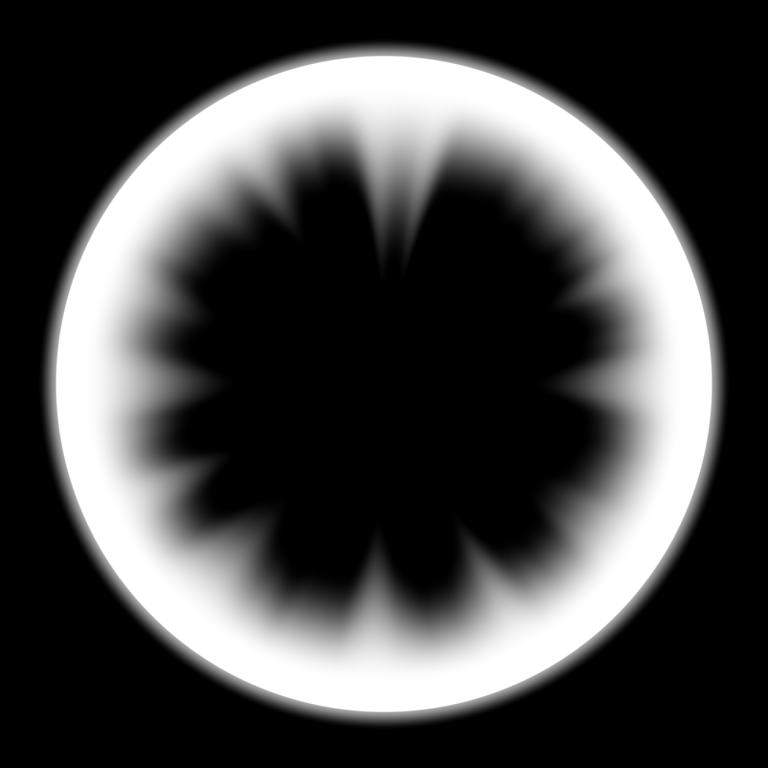
Give the GLSL for this background, as a Shadertoy shader.

```glsl
const float DISC_RADIUS  = 0.427;
const float GLOW_RADIUS  = 0.451;
const float GLOW_LEVEL   = 0.70;
const float WHITE_RADIUS = 0.392;  // the ring is fully white beyond this
const float DARK_RADIUS  = 0.262;  // the core is black within this, between rays
const float MIN_DARK     = 0.08;
const float STREAK_SCALE = 9.0;
const float STREAK_DEPTH = 0.016;
const vec3  LIGHT = vec3(1.0);
const vec3  DARK  = vec3(0.0);

// Rays reaching into the core: angle in degrees, depth, angular half width
const int RAY_COUNT = 15;
const vec3 RAYS[RAY_COUNT] = vec3[RAY_COUNT](
    vec3(  0.0, 0.070, 6.0), vec3( 25.0, 0.030, 4.0), vec3( 43.0, 0.015, 6.0),
    vec3( 79.5, 0.120, 4.0), vec3( 85.5, 0.080, 4.0), vec3( 91.5, 0.130, 4.5),
    vec3(120.0, 0.055, 5.0), vec3(132.0, 0.030, 5.0), vec3(161.0, 0.035, 5.0),
    vec3(180.0, 0.075, 7.0), vec3(205.0, 0.050, 5.0), vec3(229.0, 0.070, 7.5),
    vec3(268.0, 0.085, 6.5), vec3(298.0, 0.075, 5.5), vec3(327.0, 0.035, 6.0));

vec2 hashGradient(vec2 cell) {
    float h = fract(sin(dot(cell, vec2(127.1, 311.7))) * 43758.5);
    return vec2(cos(6.2832 * h), sin(6.2832 * h));
}

float gradientNoise(vec2 p) {
    vec2 cell = floor(p), f = fract(p);
    vec2 u = f * f * f * (f * (f * 6.0 - 15.0) + 10.0);
    float a = dot(hashGradient(cell), f);
    float b = dot(hashGradient(cell + vec2(1, 0)), f - vec2(1, 0));
    float c = dot(hashGradient(cell + vec2(0, 1)), f - vec2(0, 1));
    float d = dot(hashGradient(cell + vec2(1, 1)), f - vec2(1, 1));
    return mix(mix(a, b, u.x), mix(c, d, u.x), u.y);
}

// Total inward reach of the rays in one direction
float rayDepth(float angle) {
    float depth = 0.0;
    for (int i = 0; i < RAY_COUNT; i++) {
        float offset = mod(angle - RAYS[i].x + 180.0, 360.0) - 180.0;
        float spread = offset / RAYS[i].z;
        depth += RAYS[i].y * exp(-spread * spread);
    }
    return depth;
}

void mainImage(out vec4 fragColor, in vec2 fragCoord) {
    float scale = min(iResolution.x, iResolution.y);
    vec2 p = (fragCoord - 0.5 * iResolution.xy) / scale;
    float pixel = 1.0 / scale;
    float radius = length(p);
    vec2 direction = p / max(radius, 1e-4);
    float angle = degrees(atan(direction.y, direction.x + 1e-6));

    // Dark core with a rayed, soft rim
    float streaks = STREAK_DEPTH * gradientNoise(direction * STREAK_SCALE);
    float inner = max(DARK_RADIUS - rayDepth(angle) + streaks, MIN_DARK);
    float ring = smoothstep(inner, WHITE_RADIUS, radius);

    // Halo outside the crisp disc edge
    float halo = GLOW_LEVEL * (1.0 - smoothstep(DISC_RADIUS - 0.004, GLOW_RADIUS, radius));
    float outside = smoothstep(-pixel, pixel, radius - DISC_RADIUS);

    fragColor = vec4(mix(DARK, LIGHT, mix(ring, halo, outside)), 1.0);
}
```
